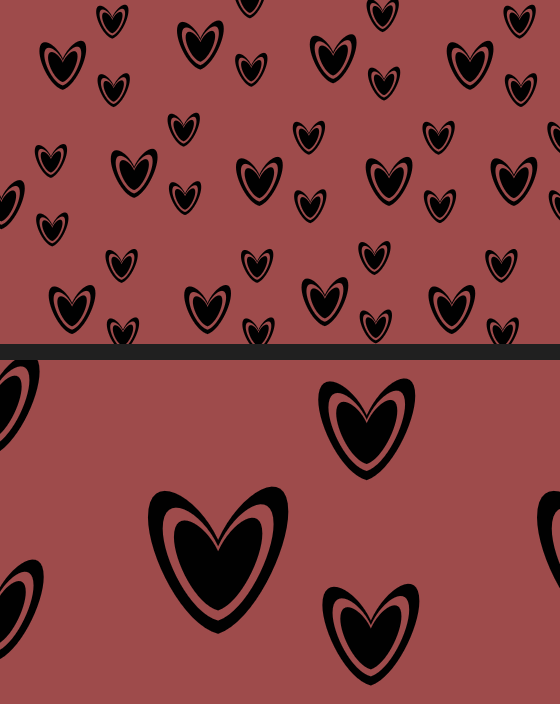
Top: the whole. Bottom: its middle third, enlarged.
Write a Shadertoy shader that draws this pattern.

```glsl
// Scattered clusters of black hearts, each with a thin inner outline, on dusty red.

const int COLUMNS = 5;
const int ROWS = 3;

// Hand-placed irregularity of each cluster, rows from bottom to top
const vec2 NUDGE[15] = vec2[15](
    vec2(.021, 0.), vec2(.038, 0.), vec2(.002, .023), vec2(-.006, 0.), vec2(.05, 0.),
    vec2(.004, -.05), vec2(.013, .041), vec2(0., .0175), vec2(0., .0175), vec2(-.014, .0175),
    vec2(-.006, 0.), vec2(.017, .059), vec2(.026, .019), vec2(.047, 0.), vec2(.05, 0.));

vec2 cubic(vec2 a, vec2 b, vec2 c, vec2 d, float t) {
    float s = 1. - t;
    return s * s * s * a + 3. * s * s * t * b + 3. * s * t * t * c + t * t * t * d;
}

// Right half of the outline: lobe for t in 0..1, flank down to the tip for t in 1..2
vec2 outline(float t) {
    return t < 1.
        ? cubic(vec2(0., .44), vec2(.3, 1.1), vec2(1., 1.5), vec2(1., .8), t)
        : cubic(vec2(1., .8), vec2(1., .25), vec2(.5, -.75), vec2(0., -.9), t - 1.);
}

// Signed distance to a heart of half-width 1
float heart(vec2 p) {
    p.y -= .04 * p.x;
    p.x = abs(p.x);
    float nearest = 1e3;
    float side = 1.;
    vec2 a = outline(0.);
    for (int i = 1; i <= 32; i++) {
        vec2 b = outline(float(i) / 16.);
        vec2 edge = b - a, toP = p - a;
        vec2 gap = toP - edge * clamp(dot(toP, edge) / dot(edge, edge), 0., 1.);
        nearest = min(nearest, dot(gap, gap));
        // Flip the side at every crossing of a ray going right
        if ((a.y > p.y) != (b.y > p.y) && p.x < a.x + edge.x * toP.y / edge.y) side = -side;
        a = b;
    }
    return side * sqrt(nearest);
}

// Outer band with a solid heart inside it
float ringedHeart(vec2 p) {
    float band = max(heart(p), -.79 * heart(p / .79));
    return min(band, .63 * heart(p / .63));
}

void mainImage(out vec4 fragColor, in vec2 fragCoord) {
    vec2 p = fragCoord / iResolution.y;

    // Find the closest heart: one large and two small in each cluster
    vec2 local = vec2(1e3);
    float size = 1.;
    for (int row = 0; row < ROWS; row++) {
        for (int col = 0; col < COLUMNS; col++) {
            float stagger = row == 1 ? 0. : .5;
            vec2 center = vec2(.377 * (float(col) + stagger), .09 + .355 * float(row));
            center += NUDGE[row * COLUMNS + col];
            for (int k = 0; k < 3; k++) {
                vec2 offset = k == 0 ? vec2(0.) : k == 1 ? vec2(.144, .13) : vec2(.148, -.069);
                float halfWidth = k == 0 ? .068 : .047;
                vec2 q = (p - center - offset) / halfWidth;
                if (dot(q, q) < dot(local, local)) {
                    local = q;
                    size = halfWidth;
                }
            }
        }
    }

    // Ink over the ground, smoothed across one pixel
    float d = ringedHeart(local) * size;
    float ink = clamp(.5 - d * iResolution.y, 0., 1.);
    fragColor = vec4(mix(vec3(.62, .295, .295), vec3(.005), ink), 1.);
}
```
